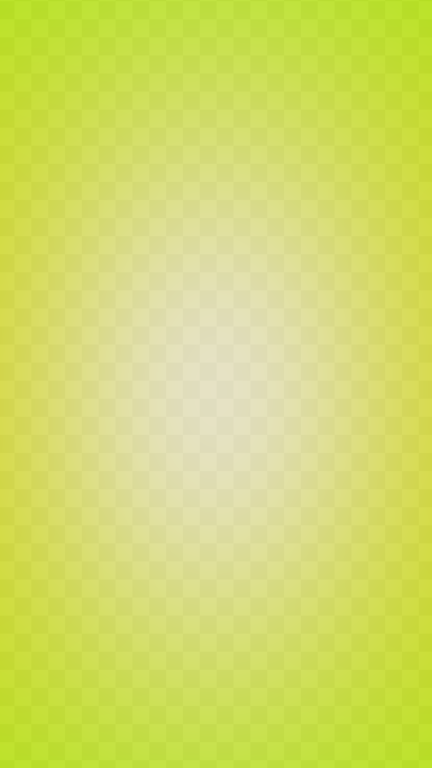
Write a Shadertoy shader that draws this background.

```glsl
// A soft cream glow over a lime and yellow field, under a faint checkerboard.
// The glow is an elliptical Gaussian; the field turns to lime at top and bottom.
// The checks are the product of two sharpened sine waves.

const float PI = 3.14159;

// Signed checker: +1 on light cells, -1 on dark ones, with smooth edges.
float checker(vec2 cell, vec2 pixelInCells) {
    vec2 wave = clamp(sin(PI * cell) / (PI * 0.6 * pixelInCells), -1.0, 1.0);
    return wave.x * wave.y;
}

void mainImage(out vec4 fragColor, in vec2 fragCoord) {
    vec2 uv = fragCoord / iResolution.xy;
    vec2 fromCentre = (uv - vec2(0.5, 0.49)) * 2.0;
    vec2 squared = fromCentre * fromCentre;

    // Field: yellow across the middle, lime towards both ends
    vec3 yellow = vec3(0.81, 0.835, 0.11);
    vec3 lime = vec3(0.71, 0.88, 0.11);
    vec3 colour = mix(yellow, lime, min(squared.y, 1.0));

    // Central glow
    float glow = exp(-dot(squared, vec2(1.2, 1.5)));
    colour = mix(colour, vec3(0.89, 0.877, 0.76), glow);

    // Faint checks
    vec2 cellSize = vec2(0.039, 0.02353);
    vec2 cell = (uv - vec2(0.5015, 0.5043)) / cellSize;
    colour += 0.011 * checker(cell, 1.0 / (iResolution.xy * cellSize));

    fragColor = vec4(colour, 1.0);
}
```
